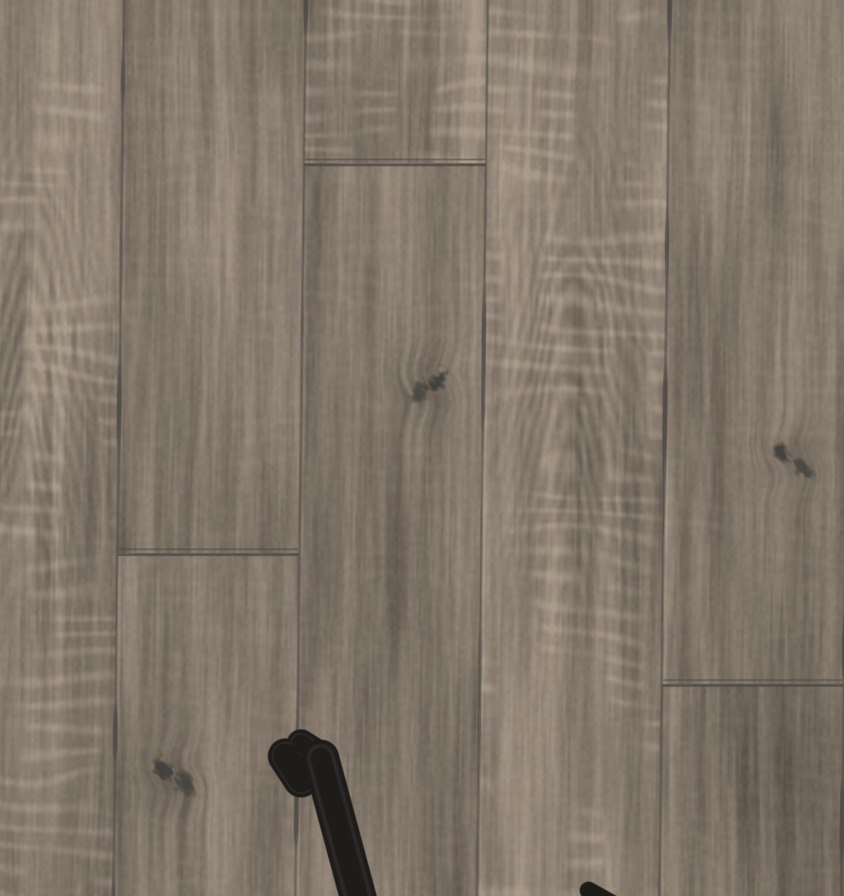
This texture is drawn by a WebGL 1 fragment shader. Its source:

```glsl
precision highp float;
// Weathered grey-brown plank floor with staggered joints, knots, saw marks and a dark furniture foot.
uniform vec2 u_resolution;

#define PLANK_WIDTH 0.2031
#define PLANK_LENGTH 1.451
#define STAGGER 0.435
#define SEAM_ORIGIN vec2(0.1265, -0.052)
#define SEAM_LEAN 0.0117
#define SEAM_HALF_WIDTH 0.0013
#define SAW_FREQUENCY 38.0
#define WOOD_DARK vec3(0.41, 0.37, 0.33)
#define WOOD_LIGHT vec3(0.61, 0.56, 0.50)
#define SEAM_COLOR vec3(0.30, 0.285, 0.27)
#define KNOT_COLOR vec3(0.23, 0.23, 0.22)
#define FOOT_COLOR vec3(0.115, 0.108, 0.10)

float hash(vec2 p) {
  vec3 q = fract(vec3(p.xyx) * 0.1031);
  q += dot(q, q.yzx + 33.33);
  return fract((q.x + q.y) * q.z);
}

float noise(vec2 p) {
  vec2 i = floor(p), f = fract(p);
  f = f * f * (3.0 - 2.0 * f);
  return mix(mix(hash(i), hash(i + vec2(1.0, 0.0)), f.x),
             mix(hash(i + vec2(0.0, 1.0)), hash(i + 1.0), f.x), f.y);
}

// Noise centred on zero
float grain(vec2 p) { return noise(p) - 0.5; }

float capsule(vec2 p, vec2 a, vec2 b, float radius) {
  vec2 pa = p - a, ba = b - a;
  return length(pa - ba * clamp(dot(pa, ba) / dot(ba, ba), 0.0, 1.0)) - radius;
}

float line(float d, float halfWidth, float px) {
  return 1.0 - smoothstep(halfWidth - px, halfWidth + px, abs(d));
}

// Tilted soft ellipse used for the lobes of a knot
float lobe(vec2 p, vec2 radius) {
  p = vec2(0.8 * p.x - 0.6 * p.y, 0.6 * p.x + 0.8 * p.y);
  return 1.0 - smoothstep(0.45, 1.25, length(p / radius));
}

void main() {
  vec2 p = gl_FragCoord.xy / u_resolution.y;
  float px = 1.0 / u_resolution.y;

  // Plank layout: leaning columns, each shifted along by the stagger
  float across = (p.x - SEAM_ORIGIN.x - SEAM_LEAN * p.y) / PLANK_WIDTH + 1.0;
  float column = floor(across);
  float u = fract(across);
  float along = (p.y - SEAM_ORIGIN.y - STAGGER * column) / PLANK_LENGTH;
  float row = floor(along);
  float v = fract(along) * PLANK_LENGTH;
  vec2 seed = vec2(column * 17.0 + 60.0, row * 29.0 + 90.0);
  float seedTone = hash(seed);

  // Plank kinds: every third column is arched, some of the others carry a knot
  float arched = 1.0 - step(0.5, mod(column, 3.0));
  float knotty = (1.0 - arched) * (1.0 - step(0.5, abs(row + 1.0)));
  float sawn = max(arched, (1.0 - step(0.5, abs(column - 2.0))) * step(-0.5, row));

  // Knot centre within its plank
  float mirror = abs(mod(column, 3.0) - 1.0) < 0.5 ? -1.0 : 1.0;
  float knotU = mod(column, 2.0) > 0.5 ? 0.33 : 0.70;
  float knotV = column > 3.5 ? 0.249 : PLANK_LENGTH - 0.25;
  vec2 k = vec2((u - knotU) * PLANK_WIDTH, v - knotV);
  float knotHalo = knotty * exp(-dot(k, k) * 700.0);

  // Long grain streaks bent around the knot
  vec2 g = vec2(u * PLANK_WIDTH, v) + seed;
  g.x += 0.006 * grain(g * vec2(12.0, 5.0)) + 0.012 * knotHalo * sin(k.y * 60.0);
  float tone = 0.56 + 0.16 * (seedTone - 0.5) + 0.05 * arched;
  tone += 0.46 * grain(g * vec2(65.0, 2.5));
  tone += 0.40 * grain(g * vec2(150.0, 6.0));
  tone += 0.30 * grain(g * vec2(330.0, 22.0));
  tone += 0.45 * grain(g * vec2(16.0, 5.0) + 7.0);
  tone += 0.16 * grain(g * vec2(240.0, 190.0));

  // Nested pointed arches in the middle of flat-cut planks
  float dx = (u - 0.49) * PLANK_WIDTH;
  float level = p.y + 4.0 * sqrt(dx * dx + 0.0001) + 0.05 * grain(g * vec2(40.0, 14.0));
  float archMask = arched * exp(-pow((p.y - 0.60) / 0.23, 2.0) - pow(dx / 0.085, 2.0));
  tone += 0.19 * archMask * sin(level * 125.0);

  // Pale, broken saw marks across the grain
  float saw = p.y * SAW_FREQUENCY + 0.5 * u + 1.1 * grain(vec2(u * 2.0, p.y * 22.0) + seed);
  float mark = smoothstep(0.32, 0.0, abs(fract(saw) - 0.5));
  float worn = smoothstep(0.30, 0.75, noise(vec2(u * 5.0, p.y * 17.0) + seed));
  tone += mark * worn * mix(0.07, 0.34, sawn);

  // Darker plank edges and uneven room light
  tone -= 0.16 * smoothstep(0.38, 0.5, abs(u - 0.5)) * noise(vec2(u * 8.0, p.y * 14.0) + seed);
  tone += 0.22 * (p.y - 0.5) - 0.28 * smoothstep(0.62, 1.0, p.x) - 0.25 * knotHalo;
  vec3 color = mix(WOOD_DARK, WOOD_LIGHT, clamp(tone, -0.25, 1.25));

  // Two-lobed knot with ragged rims
  vec2 q = vec2(k.x * mirror, k.y) + 0.009 * vec2(grain(g * 150.0), grain(g * 150.0 + 41.0));
  float knot = max(lobe(q - vec2(0.012, 0.008), vec2(0.009, 0.015)),
                   0.8 * lobe(q + vec2(0.012, 0.007), vec2(0.009, 0.016)));
  color = mix(color, KNOT_COLOR, knotty * knot * 0.85);

  // Long seams with stains and a faint pale bevel, then double butt joints
  float side = (u - step(0.5, u)) * PLANK_WIDTH;
  float stain = smoothstep(0.55, 0.9, noise(vec2(floor(across + 0.5) * 9.0, p.y * 11.0)));
  float seam = line(side, SEAM_HALF_WIDTH * (1.0 + stain), px) * (0.55 + 0.35 * stain);
  float end = v - PLANK_LENGTH * step(0.5 * PLANK_LENGTH, v);
  float joint = max(0.85 * line(end + 0.002, 0.0015, px), 0.6 * line(end - 0.004, 0.001, px));
  color += 0.05 * line(side - 0.0035, 0.001, px) * noise(vec2(column, p.y * 30.0));
  color = mix(color, SEAM_COLOR, max(seam, joint));

  // Dark furniture foot: leg, pad and the tip of a second foot
  float leg = capsule(p, vec2(0.358, 0.154), vec2(0.402, -0.01), 0.0205);
  float pad = min(capsule(p, vec2(0.319, 0.156), vec2(0.336, 0.130), 0.020),
                  capsule(p, vec2(0.336, 0.170), vec2(0.352, 0.160), 0.016));
  float tip = capsule(p, vec2(0.657, 0.006), vec2(0.682, -0.008), 0.010);
  float foot = min(min(leg, pad), tip);
  vec3 footShade = FOOT_COLOR + 0.06 * line(leg + 0.007, 0.002, 2.0 * px);
  footShade += 0.05 * line(pad + 0.005, 0.001, px) * step(0.0, leg);
  color = mix(color, footShade, 1.0 - smoothstep(-px, px, foot));

  gl_FragColor = vec4(color, 1.0);
}
```
